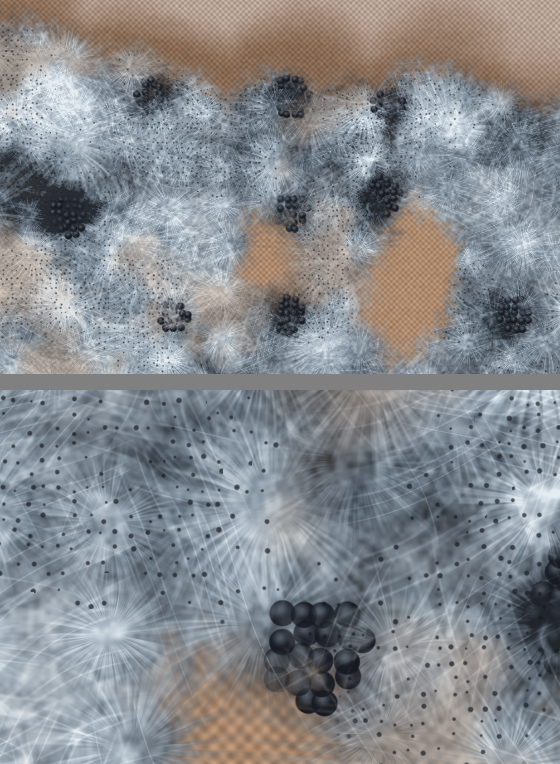
Top, the full canvas; bottom, a detail of the centre.
This texture is drawn by a Shadertoy shader. Its source:

```glsl
// Fuzzy blue-grey mould creeping over woven tan cloth, with dark berries in it.
// Tufts of radial hair on jittered grids build a tone, which a colour ramp
// tints; loose hairs, spore specks and beaded berries lie on top.

const vec3 CLOTH_PALE  = vec3(0.73, 0.65, 0.60);
const vec3 CLOTH_TAN   = vec3(0.73, 0.58, 0.46);
const vec3 CLOTH_BROWN = vec3(0.54, 0.42, 0.33);
const vec3 FUR_DARK    = vec3(0.10, 0.11, 0.13);
const vec3 FUR_WHITE   = vec3(0.90, 0.93, 0.95);
const vec3 FUR_TINT    = vec3(0.00, 0.15, 0.28);
const vec3 BERRY_DARK  = vec3(0.09, 0.10, 0.13);
const vec3 BERRY_SHINE = vec3(0.36, 0.40, 0.45);
const float WEAVE = 0.0155;
const float BERRY_CELL = 0.30;
const float BEAD = 0.019;
const float SPECK_CELL = 0.013;
const float TAU = 6.2831853;

float hash(vec2 p) {
  vec3 q = fract(p.xyx * 0.1031);
  q += dot(q, q.yzx + 33.33);
  return fract((q.x + q.y) * q.z);
}
vec2 hash2(vec2 p) { return vec2(hash(p), hash(p + 57.3)); }

float noise(vec2 p) {
  vec2 i = floor(p), f = fract(p);
  f *= f * (3.0 - 2.0 * f);
  return mix(mix(hash(i), hash(i + vec2(1, 0)), f.x),
             mix(hash(i + vec2(0, 1)), hash(i + 1.0), f.x), f.y);
}
float fbm(vec2 p) {
  float sum = 0.0, amp = 0.53;
  for (int i = 0; i < 4; i++) {
    sum += amp * noise(p);
    p = mat2(1.6, 1.2, -1.2, 1.6) * p + 7.1;
    amp *= 0.5;
  }
  return sum;
}

// Upper rim of the mould: a row of lobes, high on the left
float rim(float x) {
  return 0.77 + 0.07 * abs(cos((x - 0.8) * TAU / 0.76))
       + 0.12 * (1.0 - smoothstep(0.1, 0.55, x)) - 0.09 * smoothstep(1.33, 1.5, x);
}
float bareSpot(vec2 p, vec2 centre, vec2 size) {
  return (length((p - centre) / size) - 1.0) * size.x * 1.4;
}
// Distance into the mould; negative on bare cloth
float depthAt(vec2 p) {
  float holes = min(bareSpot(p, vec2(1.08, 0.24), vec2(0.12, 0.17)),
                    bareSpot(p, vec2(0.73, 0.32), vec2(0.07, 0.11)));
  return min(rim(p.x) - p.y, holes);
}

vec3 cloth(vec2 p) {
  float above = p.y - rim(p.x);
  float fold = fbm(p * vec2(2, 5)) - 0.5;
  vec3 c = mix(CLOTH_BROWN, CLOTH_PALE, smoothstep(0.0, 0.17, above + 0.14 * fold));
  c = mix(c, CLOTH_TAN, 0.8 * smoothstep(-0.1, -0.3, above));
  vec2 q = p / WEAVE * TAU;
  return c * (0.98 + 0.13 * cos(q.x) * cos(q.y)) + 0.05 * (noise(p * 150.0) - 0.5);
}

// Lays one grid of radial tufts over the tone and cover so far
void addTufts(vec2 p, float cell, float depth, inout float tone, inout float cover) {
  for (int k = 0; k < 9; k++) {
    vec2 id = floor(p / cell) + vec2(k % 3, k / 3) - 1.0;
    vec2 home = (id + 0.2 + 0.6 * hash2(id)) * cell;
    float reach = cell * mix(0.5, 0.92, hash(id + 11.0));
    if (depthAt(home) < 0.25 * reach) continue;
    vec2 d = p - home;
    float r = length(d);
    float strand = noise(d / max(r, 0.0001) * 24.0 + id * 9.0 + r * 14.0);
    strand = mix(noise(p * 110.0), strand, smoothstep(0.1, 0.45, r / reach));
    float a = smoothstep(1.0, 0.25, r / (reach * (0.7 + 0.5 * strand)));
    a *= smoothstep(-0.10, 0.02, depth + 0.06 * strand);
    float glow = mix(0.48, 0.92, hash(id + 23.0));
    tone = mix(tone, glow - 0.18 * r / reach + 0.34 * (strand - 0.5), 0.85 * a);
    cover = 1.0 - (1.0 - cover) * (1.0 - 0.9 * a);
  }
}

// Thin wavy hairs running in several directions
float hairs(vec2 p) {
  float sum = 0.0;
  vec2 q = p + 0.05 * vec2(noise(p * 7.0), noise(p * 7.0 + 31.0));
  for (float i = 0.0; i < 4.0; i++) {
    float a = 0.4 + 0.8 * i;
    vec2 s = mat2(cos(a), -sin(a), sin(a), cos(a)) * q;
    float line = abs(noise(s * vec2(11, 105) + 40.0 * i) - 0.5);
    sum += smoothstep(0.14, 0.0, line) * smoothstep(0.4, 0.7, noise(p * 9.0 + 13.0 * i));
  }
  return sum;
}

// Depth inside the berry of this cell
float berry(vec2 p) {
  vec2 id = floor(p / BERRY_CELL);
  vec2 home = (id + 0.35 + 0.3 * hash2(id + 3.0)) * BERRY_CELL;
  float chance = mix(0.9, 0.3, smoothstep(0.2, 0.7, home.y));
  if (hash(id + 71.0) > chance || depthAt(home) < -0.04) return -1.0;
  return mix(0.032, 0.055, hash(id + 5.0)) - length((p - home) * vec2(1, 0.85));
}

void mainImage(out vec4 fragColor, in vec2 fragCoord) {
  vec2 p = fragCoord / iResolution.y;
  float px = 1.0 / iResolution.y;
  vec2 warp = vec2(fbm(p * 6.0), fbm(p * 6.0 + 19.0)) - 0.5;
  vec2 bent = p + 0.03 * warp;
  float depth = depthAt(p + 0.10 * warp);

  // Fur: thin felt, then large and small tufts
  float cover = 0.92 * smoothstep(-0.03, 0.08, depth + 0.05 * (noise(p * 60.0) - 0.5));
  float tone = 0.45 + 0.25 * (noise(p * 90.0) - 0.5);
  addTufts(bent, 0.25, depth, tone, cover);
  addTufts(bent, 0.13, depth, tone, cover);

  // Shadows, strands and grain
  tone += 0.75 * (fbm(p * 4.5 + 2.7) - 0.5) + 0.2 * (fbm(p * 28.0) - 0.5);
  tone -= 0.35 * smoothstep(0.56, 0.74, fbm(p * 5.0 + 50.0 + warp));
  tone -= 0.28 * smoothstep(-0.05, 0.02, berry(bent));
  float strands = hairs(p);
  tone += 0.12 * strands - 0.05 + 0.16 * (noise(p * 190.0) - 0.5);
  tone = clamp(tone, 0.06, 1.0);
  vec3 fur = mix(FUR_DARK, FUR_WHITE, tone) + FUR_TINT * tone * (1.0 - tone);
  float thin = 0.45 * smoothstep(0.55, 0.72, fbm(p * 3.5 + 83.0));
  vec3 color = mix(cloth(p), fur, cover * (1.0 - thin));

  // Berries of round beads, partly veiled by hair
  float veil = 0.25 * strands + 0.6 * smoothstep(0.5, 0.7, noise(p * 22.0 + 6.0));
  for (int k = 0; k < 9; k++) {
    vec2 id = floor(p / BEAD) + vec2(k % 3, k / 3) - 1.0;
    vec2 c = (id + 0.25 + 0.5 * hash2(id + 9.0)) * BEAD;
    vec2 d = (p - c) / BEAD;
    float disc = smoothstep(0.66, 0.66 - 2.0 * px / BEAD, length(d)) * step(0.0, berry(c));
    float shine = smoothstep(0.5, 0.0, length(d - vec2(-0.1, 0.2)));
    color = mix(color, mix(BERRY_DARK, BERRY_SHINE, 0.8 * shine), disc * (1.0 - min(veil, 0.8)));
  }

  // Spore specks
  vec2 id = floor(p / SPECK_CELL);
  vec2 spore = (id + 0.25 + 0.5 * hash2(id + 17.0)) * SPECK_CELL;
  float size = mix(0.0010, 0.0024, hash(id + 29.0));
  float speck = smoothstep(size + px, size - px, length(p - spore));
  speck *= step(hash(id + 37.0), 0.6 * smoothstep(0.35, 0.7, noise(p * 5.0 + 64.0)));
  color = mix(color, BERRY_DARK, 0.7 * speck * smoothstep(0.0, 0.05, depth));
  fragColor = vec4(clamp(color, 0.0, 1.0), 1.0);
}
```
